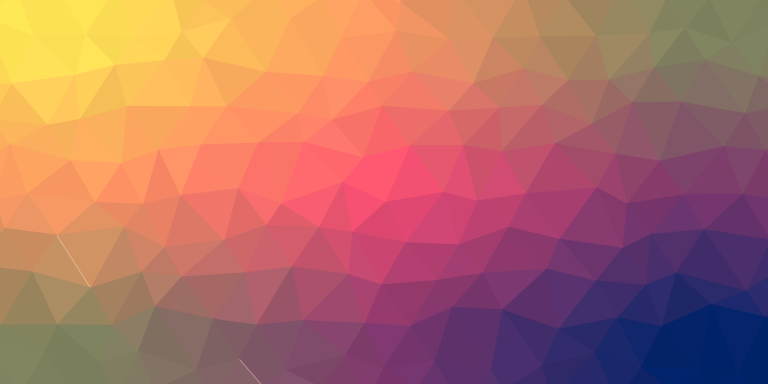
Give the GLSL for this background, as a WebGL 2 fragment shader.

```glsl
#version 300 es
precision highp float;
// Low-poly backdrop: a jittered triangular lattice, each facet flat-coloured at its centroid.
// The colour averages one yellow-pink-navy ramp along x with the same ramp running down y.
// Facets are blended by their antialiased coverage, and a few edges carry a pale hairline.

uniform vec2 u_resolution;
out vec4 fragColor;

const vec3 YELLOW = vec3(1.00, 0.89, 0.33);
const vec3 PINK   = vec3(1.00, 0.30, 0.45);
const vec3 NAVY   = vec3(0.00, 0.135, 0.41);
const vec3 SEAM   = vec3(1.00, 0.88, 0.75);

const vec2  CELL        = vec2(0.130, 0.107);  // lattice spacing, in canvas heights
const vec2  ORIGIN      = vec2(0.035, 0.172);  // lattice offset
const vec2  JITTER      = vec2(0.50, 0.70);    // vertex scatter, in cells
const float RAMP_REACH  = 0.38;                // distance from the centre to a pure end colour
const float SHADE_RANGE = 0.07;                // brightness variation between facets
const float SEAM_CHANCE = 0.03;
const float SEAM_WIDTH  = 0.0015;
const float SEAM_ALPHA  = 0.40;

float hash(vec2 p) {
    return fract(sin(dot(p, vec2(127.1, 311.7))) * 43758.5453);
}

// Lattice vertex; odd rows are shifted by half a cell
vec2 vertex(float column, float row) {
    vec2 id = vec2(column, row);
    vec2 scatter = vec2(hash(id), hash(id + 57.3)) - 0.5;
    vec2 site = vec2(column + 0.5 * mod(row, 2.0), row);
    return ORIGIN + CELL * (site + JITTER * scatter);
}

// Three-stop ramp: -1 is yellow, 0 is pink, 1 is navy
vec3 ramp(float t) {
    t = clamp(t, -1.0, 1.0);
    return t < 0.0 ? mix(PINK, YELLOW, -t) : mix(PINK, NAVY, t);
}

vec3 gradient(vec2 p) {
    float aspect = u_resolution.x / u_resolution.y;
    vec2 t = (p / vec2(aspect, 1.0) - 0.5) / RAMP_REACH;
    return 0.5 * (ramp(t.x) + ramp(-t.y));
}

// Signed distance to the line a-b, positive on its right side
float edgeDistance(vec2 p, vec2 a, vec2 b) {
    vec2 d = normalize(b - a);
    return dot(p - a, vec2(d.y, -d.x));
}

// Adds one counter-clockwise facet: rgb is weighted colour, a is coverage
void addFacet(inout vec4 sum, vec2 p, vec2 a, vec2 b, vec2 c, float pixel) {
    float side = edgeDistance(p, b, c);
    float outside = max(side, max(edgeDistance(p, a, b), edgeDistance(p, c, a)));
    float coverage = clamp(0.5 - outside / pixel, 0.0, 1.0);

    vec2 centre = (a + b + c) / 3.0;
    float shade = 1.0 + SHADE_RANGE * (hash(floor(centre * 400.0)) - 0.5);
    vec3 color = gradient(centre) * shade;

    // Rare pale hairline along one edge
    float hasSeam = step(hash(floor(centre * 300.0) + 9.1), SEAM_CHANCE);
    float line = 1.0 - smoothstep(SEAM_WIDTH, SEAM_WIDTH + pixel, abs(side));
    color = mix(color, SEAM, SEAM_ALPHA * hasSeam * line);

    sum += vec4(color, 1.0) * coverage;
}

void main() {
    vec2 p = gl_FragCoord.xy / u_resolution.y;
    float pixel = 1.0 / u_resolution.y;
    vec2 home = floor((p - ORIGIN) / CELL);
    vec4 sum = vec4(0.0);

    // Each lattice cell holds one upward and one downward facet
    for (int j = -1; j <= 1; j++) {
        for (int i = -1; i <= 1; i++) {
            float col = home.x + float(i);
            float row = home.y + float(j);
            float odd = mod(row, 2.0);
            vec2 low0 = vertex(col, row);
            vec2 low1 = vertex(col + 1.0, row);
            vec2 top0 = vertex(col, row + 1.0);
            vec2 top1 = vertex(col + 1.0, row + 1.0);
            addFacet(sum, p, low0, low1, odd > 0.5 ? top1 : top0, pixel);
            addFacet(sum, p, top1, top0, odd > 0.5 ? low0 : low1, pixel);
        }
    }

    fragColor = vec4(sum.rgb / max(sum.a, 0.001), 1.0);
}
```
